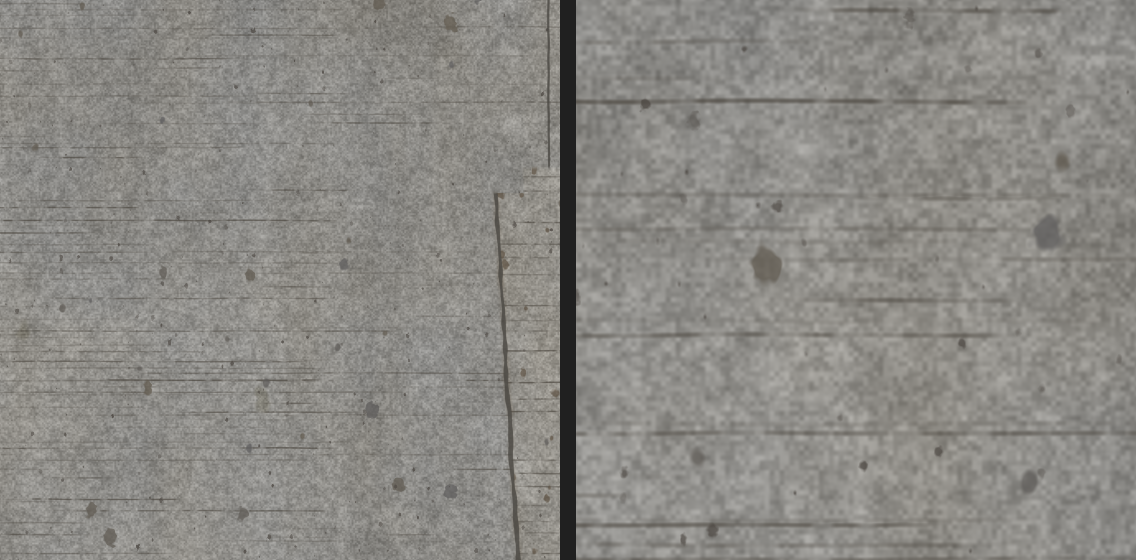
Left: the whole. Right: its middle third, enlarged.
A WebGL 2 fragment shader for this texture:

```glsl
#version 300 es
precision highp float;
// Weathered grey concrete with fine grain, scored lines, pits, stains and a broken slab joint.
uniform vec2 u_resolution;
out vec4 fragColor;

float hash(vec2 p) {
    vec3 q = fract(vec3(p.xyx) * 0.1031);
    q += dot(q, q.yzx + 33.33);
    return fract((q.x + q.y) * q.z);
}

float noise(vec2 p) {
    vec2 i = floor(p), f = fract(p);
    f = f * f * (3.0 - 2.0 * f);
    return mix(mix(hash(i), hash(i + vec2(1, 0)), f.x),
               mix(hash(i + vec2(0, 1)), hash(i + vec2(1, 1)), f.x), f.y);
}

float fbm(vec2 p) {
    float sum = 0.0, weight = 0.5;
    for (int i = 0; i < 4; i++) {
        sum += weight * noise(p);
        p = p * 2.03 + 17.7;
        weight *= 0.5;
    }
    return sum / 0.9375;
}

// Soft stroke: distance from its centre, half width, edge softness
float stroke(float d, float halfWidth, float soft) {
    return 1.0 - smoothstep(halfWidth - soft, halfWidth + soft, abs(d));
}

// Broken horizontal scratches, one candidate per row
float scratches(vec2 p, float rows, float coverage, float soft) {
    float y = p.y + 0.0016 * (noise(vec2(p.x * 14.0, p.y * 9.0)) - 0.5);
    float row = floor(y * rows);
    float centre = (row + 0.25 + 0.5 * hash(vec2(row, 3.0))) / rows;
    float run = noise(vec2(p.x * 3.2 + 40.0 * hash(vec2(row, 8.0)), row * 7.0));
    float present = smoothstep(1.0 - coverage, 1.12 - coverage, run);
    float broken = smoothstep(0.15, 0.65, noise(vec2(p.x * 75.0, row * 5.0)));
    float depth = 0.3 + 0.7 * hash(vec2(row, 21.0));
    return stroke(y - centre, 0.0013, soft) * present * depth * (0.25 + 0.75 * broken);
}

// Scattered ragged spots: x is coverage, y a random tint
vec2 spots(vec2 p, float cells, float density, float minR, float maxR, float soft) {
    vec2 result = vec2(0.0);
    vec2 home = floor(p * cells);
    float ragged = noise(p * 1.1 / maxR) - 0.5 + 0.6 * (noise(p * 2.7 / maxR) - 0.5);
    for (int j = -1; j <= 1; j++)
    for (int i = -1; i <= 1; i++) {
        vec2 id = home + vec2(i, j) + cells * 3.0;
        if (hash(id + 5.0) > density) continue;
        vec2 centre = (id - cells * 3.0 + vec2(hash(id + 11.0), hash(id + 29.0))) / cells;
        float size = hash(id + 47.0);
        float radius = mix(minR, maxR, size * size);
        vec2 d = (p - centre) * vec2(1.0 + 0.4 * hash(id + 61.0), 0.85);
        float edge = length(d) - radius * (1.0 + 0.8 * ragged);
        float cover = 1.0 - smoothstep(-soft, soft, edge);
        if (cover > result.x) result = vec2(cover, hash(id + 73.0));
    }
    return result;
}

void main() {
    vec2 p = gl_FragCoord.xy / u_resolution;
    float soft = max(0.0012, 0.7 / u_resolution.y);

    // Slab joint: a slanted lower crack and an offset upper one
    float wobble = 0.004 * (noise(vec2(p.y * 38.0, 2.0)) - 0.5);
    float lowerX = 0.924 - 0.06 * p.y + wobble;
    float upperX = 0.983 - 0.004 * p.y + 0.4 * wobble;
    float slab = smoothstep(-0.002, 0.004, p.x - lowerX - 0.05 * step(0.655, p.y))
               * (1.0 - smoothstep(0.695, 0.705, p.y));

    // Broad mottling, vertical streaks and fine grain
    float streak = fbm(vec2(p.x * 17.0, p.y * 1.6));
    float tone = 0.548 + 0.07 * (fbm(p * 5.0) - 0.5) + 0.07 * (streak - 0.5);
    tone -= 0.03 * exp(-pow((p.x - 0.69) / 0.06, 2.0)) * (0.5 + streak);
    tone += 0.014 * (0.5 - p.y) + 0.02 * slab;
    tone += 0.06 * (noise(p * 62.0) - 0.5);
    tone += 0.09 * (noise(p * 165.0 + 9.0) - 0.5);
    tone += 0.12 * (noise(p * 340.0 + 31.0) - 0.5);
    float warmth = fbm(p * vec2(9.0, 6.0) + 50.0) - 0.5 + 0.35 * slab;
    vec3 color = tone + vec3(0.006, 0.0, -0.017) + warmth * vec3(0.02, 0.004, -0.024);

    // Pale worn patches, more common near the joint
    float worn = smoothstep(0.62, 0.74, fbm(p * 13.0 + 71.0)) * smoothstep(0.4, 0.9, p.x);
    color += 0.035 * worn;

    // Scored lines, in clusters on the wide slab and regular on the narrow one
    float cluster = 0.22 + 0.38 * noise(vec2(p.y * 9.0, 4.0)) - 0.2 * smoothstep(0.52, 0.68, p.x);
    float lines = scratches(p, 52.0, cluster, soft) * (1.0 - slab);
    lines = max(lines, 0.45 * scratches(p + 7.3, 83.0, cluster, soft) * (1.0 - slab));
    lines = max(lines, scratches(p + 3.0, 36.0, 0.85, soft) * slab);
    color = mix(color, vec3(0.29, 0.27, 0.24), 0.72 * lines);

    // Faded stains, stones and small pits
    vec2 stain = spots(p + 0.37, 7.0, 0.16, 0.012, 0.024, 0.006);
    color = mix(color, color * vec3(0.88, 0.87, 0.82), 0.75 * stain.x);
    vec2 stone = spots(p, 13.0, 0.17, 0.004, 0.013, 0.002);
    color = mix(color, mix(vec3(0.36, 0.36, 0.37), vec3(0.38, 0.35, 0.30), stone.y), 0.72 * stone.x);
    vec2 pit = spots(p + 0.19, 44.0, 0.17, 0.0008, 0.0042, soft);
    color = mix(color, vec3(0.30, 0.28, 0.26), (0.35 + 0.45 * pit.y) * pit.x);
    vec2 rust = spots(p + 0.61, 26.0, 0.3, 0.003, 0.010, 0.002);
    color = mix(color, vec3(0.35, 0.30, 0.24), 0.65 * rust.x * slab);

    // Joint cracks with a dirty fringe
    float lower = 1.0 - smoothstep(0.652, 0.66, p.y);
    float upper = smoothstep(0.695, 0.705, p.y);
    float gap = stroke(p.x - lowerX, 0.0022 + 0.0025 * noise(vec2(p.y * 45.0, 6.0)), soft) * lower;
    gap = max(gap, stroke(p.x - upperX, 0.002, soft) * upper);
    float fringe = stroke(p.x - lowerX, 0.004, 0.007) * lower * noise(p * 48.0);
    color = mix(color, vec3(0.42, 0.37, 0.30), 0.6 * fringe);
    color = mix(color, vec3(0.29, 0.28, 0.26), 0.8 * gap);

    fragColor = vec4(color, 1.0);
}
```
